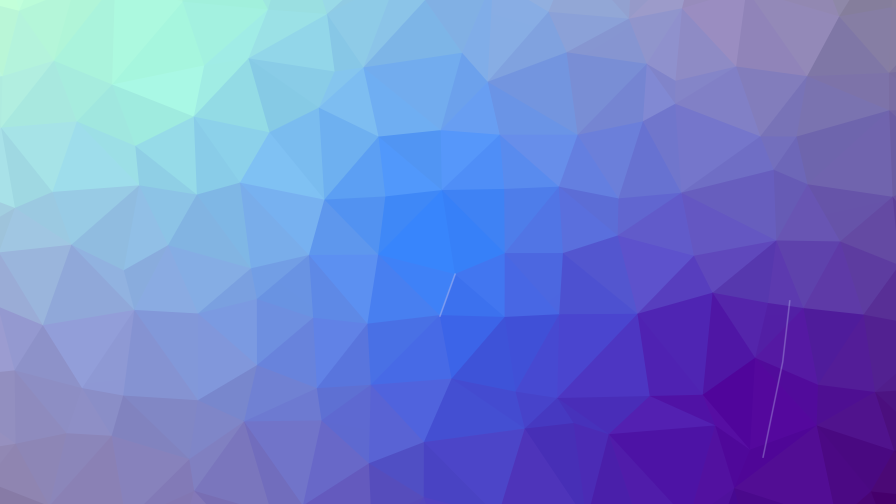
This background is drawn by a WebGL 2 fragment shader. Its source:

```glsl
#version 300 es
precision highp float;
// Low-poly background: a jittered triangle mesh shaded from mint through blue to violet.

uniform vec2 u_resolution;
out vec4 fragColor;

const float CELL = 0.125;              // mesh spacing, in canvas heights
const vec2 FOCUS = vec2(7.0, 4.0);     // mesh node beneath the bright centre

float hash(vec2 p) {
  vec3 q = fract(vec3(p.xyx) * 0.1031);
  q += dot(q, q.yzx + 33.33);
  return fract((q.x + q.y) * q.z);
}

// Mesh node in cell units: calm around the focus, scattered elsewhere
vec2 meshNode(vec2 id) {
  vec2 jitter = vec2(hash(id + 17.0), hash(id + 71.0)) * 2.0 - 1.0;
  float away = distance(id, FOCUS + vec2(0.5, 0.2));
  float amount = 0.36 * smoothstep(0.8, 3.0, away);
  vec2 pull = vec2(0.22, -0.35) * exp(-3.0 * dot(id - FOCUS, id - FOCUS));
  return id + jitter * amount + pull;
}

// Five evenly spaced colours along one axis
vec3 ramp(float x, vec3 a, vec3 b, vec3 c, vec3 d, vec3 e) {
  float t = clamp(x, 0.0, 1.0) * 4.0;
  vec3 color = mix(a, b, clamp(t, 0.0, 1.0));
  color = mix(color, c, clamp(t - 1.0, 0.0, 1.0));
  color = mix(color, d, clamp(t - 2.0, 0.0, 1.0));
  return mix(color, e, clamp(t - 3.0, 0.0, 1.0));
}

vec3 addGlow(vec3 base, vec2 p, vec2 center, float radius, vec3 tint, float strength) {
  vec2 d = (p - center) / radius;
  return mix(base, tint, strength * exp(-dot(d, d)));
}

// Smooth colour field; p is in canvas heights
vec3 palette(vec2 p, float aspect) {
  float x = p.x / aspect;
  float y = clamp(p.y, 0.0, 1.0) * 3.0;
  vec3 floorRow = ramp(x, vec3(0.55, 0.50, 0.66), vec3(0.50, 0.46, 0.72),
    vec3(0.30, 0.25, 0.75), vec3(0.30, 0.08, 0.64), vec3(0.27, 0.0, 0.42));
  vec3 lowRow = ramp(x, vec3(0.60, 0.61, 0.82), vec3(0.49, 0.60, 0.87),
    vec3(0.24, 0.40, 0.92), vec3(0.32, 0.20, 0.75), vec3(0.32, 0.14, 0.57));
  vec3 highRow = ramp(x, vec3(0.65, 0.88, 0.90), vec3(0.53, 0.79, 0.93),
    vec3(0.34, 0.59, 0.97), vec3(0.43, 0.45, 0.82), vec3(0.43, 0.37, 0.65));
  vec3 topRow = ramp(x, vec3(0.76, 1.0, 0.85), vec3(0.64, 0.95, 0.87),
    vec3(0.53, 0.72, 0.91), vec3(0.60, 0.61, 0.79), vec3(0.53, 0.50, 0.61));
  vec3 color = mix(floorRow, lowRow, clamp(y, 0.0, 1.0));
  color = mix(color, highRow, clamp(y - 1.0, 0.0, 1.0));
  color = mix(color, topRow, clamp(y - 2.0, 0.0, 1.0));

  color = addGlow(color, p, vec2(0.87, 0.54), 0.15, vec3(0.19, 0.52, 1.0), 0.8);
  color = addGlow(color, p, vec2(1.50, 0.19), 0.18, vec3(0.33, 0.0, 0.61), 0.8);
  color = addGlow(color, p, vec2(0.30, 0.86), 0.15, vec3(0.67, 1.0, 0.87), 0.7);
  return addGlow(color, p, vec2(1.48, 1.0), 0.13, vec3(0.62, 0.51, 0.73), 0.6);
}

// Signed distance to the line a-b, positive on its left
float edgeDistance(vec2 p, vec2 a, vec2 b) {
  vec2 e = b - a, q = p - a;
  return (e.x * q.y - e.y * q.x) / length(e);
}

// Flat facet colour weighted by its smooth coverage
vec4 facet(vec2 p, vec2 a, vec2 b, vec2 c, float pixel, float aspect) {
  float d = min(edgeDistance(p, a, b), min(edgeDistance(p, b, c), edgeDistance(p, c, a)));
  float coverage = clamp(d / pixel + 0.5, 0.0, 1.0);
  if (coverage <= 0.0) return vec4(0.0);
  vec2 center = (a + b + c) / 3.0;
  float shade = (hash(floor(center * 64.0)) - 0.5) * 0.035;
  return vec4(palette(center * CELL, aspect) + shade, 1.0) * coverage;
}

// Hairline glint between two points
float glint(vec2 p, vec2 a, vec2 b, float width) {
  vec2 e = b - a;
  float t = clamp(dot(p - a, e) / dot(e, e), 0.0, 1.0);
  return 1.0 - smoothstep(0.0, width, length(p - a - e * t));
}

void main() {
  vec2 p = gl_FragCoord.xy / u_resolution.y;
  float aspect = u_resolution.x / u_resolution.y;
  vec2 g = p / CELL;
  float pixel = 1.0 / (u_resolution.y * CELL);

  // Split each nearby cell along its shorter diagonal
  vec4 sum = vec4(palette(p, aspect), 1.0) * 0.001;
  for (int j = -1; j <= 1; j++) {
    for (int i = -1; i <= 1; i++) {
      vec2 id = floor(g) + vec2(i, j);
      vec2 bl = meshNode(id), br = meshNode(id + vec2(1.0, 0.0));
      vec2 tr = meshNode(id + 1.0), tl = meshNode(id + vec2(0.0, 1.0));
      bool rising = distance(bl, tr) < distance(br, tl);
      sum += facet(g, bl, br, rising ? tr : tl, pixel, aspect);
      sum += facet(g, tr, tl, rising ? bl : br, pixel, aspect);
    }
  }
  vec3 color = sum.rgb / sum.a;

  // Faint light seams
  float seam = glint(p, vec2(0.903, 0.456), vec2(0.873, 0.373), 0.003);
  seam = max(seam, 0.7 * glint(p, vec2(1.567, 0.403), vec2(1.553, 0.282), 0.003));
  seam = max(seam, 0.7 * glint(p, vec2(1.553, 0.282), vec2(1.514, 0.093), 0.003));
  color = mix(color, vec3(0.75, 0.78, 0.95), 0.5 * seam);
  fragColor = vec4(clamp(color, 0.0, 1.0), 1.0);
}
```
